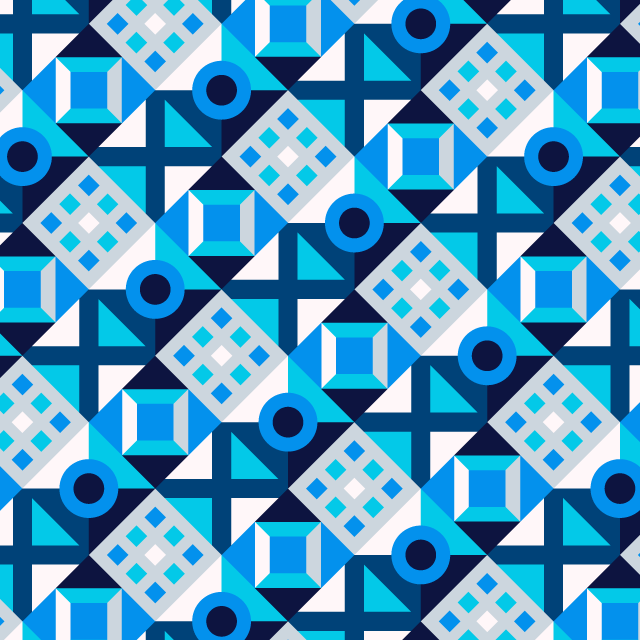
Write a WebGL 2 fragment shader that draws this pattern.

```glsl
#version 300 es
precision highp float;
// Geometric mosaic of diamonds: a checked tile, a ringed disc, a bevelled
// square and a barred window. The plane is cut into a 45 degree grid, each
// cell picks one of the four motifs, and edges are smoothed by supersampling.

#define UNITS_ACROSS 9.64          // canvas width in diamond half-diagonals
#define ANCHOR vec2(0.450, 0.7553) // centre of one checked tile
#define CHECK_STEP 0.283
#define CHECK_HALF 0.0815
#define RING_OUTER 0.443
#define RING_INNER 0.231
#define SQUARE_OUTER 0.497
#define SQUARE_INNER 0.276
#define BAR_HALF 0.144
#define SAMPLES 4

uniform vec2 u_resolution;
out vec4 fragColor;

const vec3 WHITE = vec3(1.00, 0.97, 0.975);
const vec3 GREY  = vec3(0.80, 0.84, 0.87);
const vec3 CYAN  = vec3(0.01, 0.79, 0.91);
const vec3 BLUE  = vec3(0.01, 0.57, 0.93);
const vec3 DEEP  = vec3(0.00, 0.26, 0.47);
const vec3 NAVY  = vec3(0.05, 0.08, 0.25);

// Three by three checks aligned with the diamond's sides.
vec3 checkedTile(vec2 side) {
    vec2 index = clamp(round(side / CHECK_STEP), -1.0, 1.0);
    vec2 offset = abs(side - index * CHECK_STEP);
    if (max(offset.x, offset.y) > CHECK_HALF) return GREY;
    float rank = abs(index.x) + abs(index.y);
    return rank < 0.5 ? WHITE : rank < 1.5 ? CYAN : BLUE;
}

// Disc and ring over four coloured quadrants.
vec3 ringedDisc(vec2 d) {
    float radius = length(d);
    if (radius < RING_INNER) return NAVY;
    if (radius < RING_OUTER) return BLUE;
    if (d.y > 0.0) return d.x < 0.0 ? WHITE : CYAN;
    return d.x < 0.0 ? DEEP : NAVY;
}

// Bevelled square with triangles on its four sides.
vec3 bevelledSquare(vec2 d) {
    vec2 a = abs(d);
    float reach = max(a.x, a.y);
    bool sideways = a.x > a.y;
    if (reach < SQUARE_INNER) return BLUE;
    if (reach > SQUARE_OUTER) return sideways ? BLUE : NAVY;
    if (!sideways) return CYAN;
    return d.x < 0.0 ? WHITE : GREY;
}

// Crossed bars dividing white and cyan panes.
vec3 barredWindow(vec2 d) {
    if (min(abs(d.x), abs(d.y)) < BAR_HALF) return DEEP;
    return d.x * d.y > 0.0 ? CYAN : WHITE;
}

vec3 mosaic(vec2 p) {
    // Rotated grid: every integer point is a diamond centre.
    vec2 grid = 0.5 * vec2(p.x - p.y, p.x + p.y);
    vec2 cell = floor(grid + 0.5);
    vec2 side = grid - cell;
    vec2 d = vec2(side.x + side.y, side.y - side.x);

    // Motifs alternate along a row; each pair of rows shifts by one cell.
    float shift = floor(0.5 * (cell.y + 1.0));
    bool oddColumn = mod(cell.x - shift, 2.0) > 0.5;
    bool oddRow = mod(cell.y, 2.0) > 0.5;
    if (oddRow) return oddColumn ? barredWindow(d) : bevelledSquare(d);
    return oddColumn ? ringedDisc(d) : checkedTile(side);
}

void main() {
    vec3 sum = vec3(0.0);
    for (int j = 0; j < SAMPLES; j++) {
        for (int i = 0; i < SAMPLES; i++) {
            vec2 jitter = (vec2(i, j) + 0.5) / float(SAMPLES) - 0.5;
            vec2 uv = (gl_FragCoord.xy + jitter) / u_resolution;
            sum += mosaic((uv - ANCHOR) * UNITS_ACROSS);
        }
    }
    fragColor = vec4(sum / float(SAMPLES * SAMPLES), 1.0);
}
```
